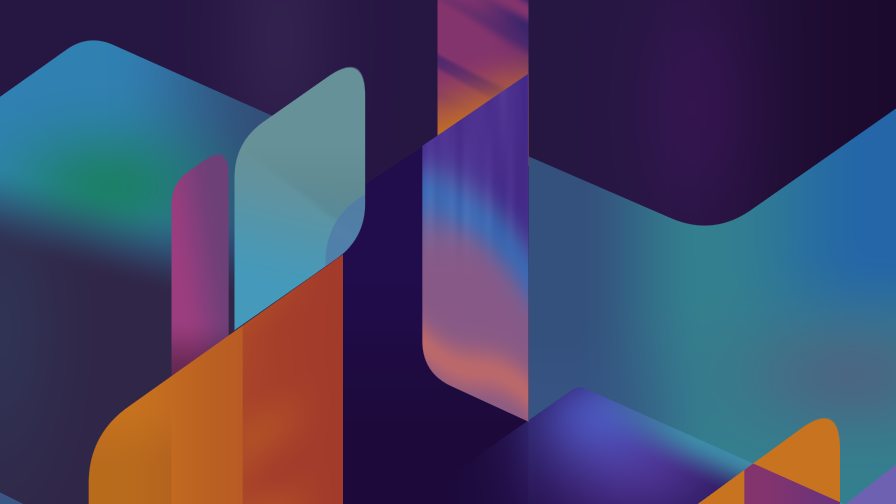
Give the GLSL for this background, as a WebGL 1 fragment shader.

```glsl
precision highp float;
// Overlapping slanted glass panels and folded ribbons glowing over a dark violet ground.
uniform vec2 u_resolution;

const float HEIGHT = 4.32;  // canvas height in design units
const float RISE = .7;      // slope of edges climbing to the right
const float FALL = -.446;   // slope of edges dropping to the right
const float FAR = 9.;       // bound placed off canvas

const vec3 NIGHT = vec3(.15, .085, .26);
const vec3 BLACKBERRY = vec3(.1, .03, .16);
const vec3 INDIGO = vec3(.13, .05, .3);
const vec3 DUSK = vec3(.19, .15, .28);
const vec3 AZURE = vec3(.19, .5, .7);
const vec3 EMERALD = vec3(.11, .5, .41);
const vec3 TEAL = vec3(.2, .5, .56);
const vec3 STEEL = vec3(.22, .34, .53);
const vec3 OCEAN = vec3(.14, .4, .66);
const vec3 MIST = vec3(.4, .57, .6);
const vec3 SKY = vec3(.27, .6, .73);
const vec3 PINK = vec3(.61, .24, .5);
const vec3 PLUM = vec3(.43, .25, .47);
const vec3 MAUVE = vec3(.53, .35, .53);
const vec3 CORAL = vec3(.77, .42, .4);
const vec3 VIOLET = vec3(.3, .19, .56);
const vec3 COBALT = vec3(.31, .37, .8);
const vec3 LILAC = vec3(.43, .38, .7);
const vec3 AMBER = vec3(.78, .45, .12);
const vec3 RUST = vec3(.64, .23, .17);

float hash(vec2 p) { return fract(sin(dot(p, vec2(127.1, 311.7))) * 43758.5); }

float noise(vec2 p) {
  vec2 i = floor(p), f = fract(p);
  f = f * f * (3. - 2. * f);
  return mix(mix(hash(i), hash(i + vec2(1, 0)), f.x),
             mix(hash(i + vec2(0, 1)), hash(i + vec2(1, 1)), f.x), f.y);
}

// Rounded intersection of two distances
float smax(float a, float b, float k) {
  float h = max(k - abs(a - b), 0.) / max(k, .001);
  return max(a, b) + h * h * k * .25;
}

// Signed distance to a sloped line, positive above it
float edge(vec2 p, float x, float y, float slope) {
  return (p.y - y - slope * (p.x - x)) / sqrt(1. + slope * slope);
}

// Upright panel; corners run clockwise from top left
float panel(vec2 p, float x0, float x1, float top, float bottom, vec4 corners) {
  float l = x0 - p.x, r = p.x - x1;
  return max(max(smax(l, top, corners.x), smax(top, r, corners.y)),
             max(smax(r, bottom, corners.z), smax(bottom, l, corners.w)));
}

float fill(float d) { return clamp(.5 - d * u_resolution.y / HEIGHT, 0., 1.); }

float glow(vec2 p, float x, float y, float w, float h) {
  vec2 q = (p - vec2(x, y)) / vec2(w, h);
  return exp(-dot(q, q));
}

void main() {
  vec2 p = gl_FragCoord.xy * HEIGHT / u_resolution.y;

  // Ground
  vec3 col = mix(NIGHT, BLACKBERRY, smoothstep(5.6, 7.6, p.x) * .8);
  col += .045 * glow(p, 2.4, 4., .5, 1.2);
  col.rb += .055 * glow(p, 6., 3.4, .5, 1.);

  // Left folded ribbon
  float ribbon = max(smax(edge(p, 0., 3.49, .71), edge(p, 2.35, 3.32, FALL), .2), p.x - 3.1);
  vec3 c = mix(AZURE, STEEL * .9, smoothstep(.9, 2.3, p.x));
  c = mix(c, EMERALD, glow(p, .95, 2.72, .85, .48));
  c = mix(DUSK, c, smoothstep(-.32, .42, p.y - 2.5 + .28 * min(p.x, 1.6)));
  c.gb += .05 * glow(p, 0., 1.5, .5, 1.2);
  col = mix(col, c, fill(ribbon));
  col = mix(col, STEEL, fill(edge(p, 0., .1, -.5)));

  // Indigo wall
  float wall = panel(p, 2.72, 4.53, edge(p, 3.13, 2.74, .66), -FAR, vec4(.3, 0, 0, 0));
  col = mix(col, mix(INDIGO, BLACKBERRY, smoothstep(2.2, .5, p.y) * .5), fill(wall));

  // Right ribbon with a rounded valley
  float valley = -smax(-edge(p, 4.53, 2.98, -.434), -edge(p, 7.68, 3.39, RISE), .34);
  c = mix(STEEL * .92, TEAL, smoothstep(4.9, 6.05, p.x));
  c = mix(c, OCEAN, smoothstep(6.1, 7.5, p.x) * smoothstep(1.1, 2.2, p.y));
  c = mix(c, vec3(.31, .38, .5), .8 * glow(p, 7.3, 1.1, .9, .5));
  c = mix(c, STEEL, .6 * smoothstep(1.8, .6, p.y) * smoothstep(6.3, 5., p.x));
  col = mix(col, c, fill(max(valley, 4.53 - p.x)));

  // Lower blue fold
  float foldTop = edge(p, 4.97, 1.01, FALL);
  float fold = smax(foldTop, edge(p, 4.52, .71, RISE), .06);
  c = mix(INDIGO * .85, VIOLET, glow(p, 5.5, .4, .9, .7));
  c = mix(c, COBALT, .8 * glow(p, 5.15, .75, .55, .42));
  c = mix(c, SKY * .9, smoothstep(-.35, 0., foldTop) * smoothstep(4.9, 6., p.x));
  col = mix(col, c, fill(fold) * smoothstep(3.7, 4.7, p.x));

  // Upper column with slanted streaks
  float streak = noise(vec2(p.x * .8 + 2., (p.y + .55 * p.x) * 7.));
  c = mix(AMBER, PINK * .85, smoothstep(3., 3.75, p.y - .35 * (p.x - 3.75)));
  c = mix(c, VIOLET * .75, smoothstep(.3, .8, streak) * smoothstep(3.3, 4.1, p.y));
  col = mix(col, c, fill(max(3.75 - p.x, p.x - 4.53)) * step(2.9, p.y));

  // Central iridescent panel
  float centre = panel(p, 3.62, 4.53, edge(p, 3.62, 3.07, .68), -edge(p, 4.52, .71, -.46), vec4(0, 0, 0, .25));
  float u = clamp((p.x - 3.62) / .91, 0., 1.);
  float sweep = p.y - 2.62 + .65 * u * u + .12 * (noise(p * vec2(3., 1.5)) - .5);
  float ember = p.y - 1.38 + .45 * u + .06 * sin(u * 6.);
  c = mix(MAUVE, VIOLET, smoothstep(-.35, .45, sweep));
  c = mix(c, OCEAN * 1.15, .7 * exp(-sweep * sweep * 14.));
  c += .07 * (noise(p * vec2(16., .8)) - .5) * smoothstep(1.9, 2.6, p.y);
  c = mix(c, CORAL, .85 * exp(-ember * ember * 28.));
  col = mix(col, c, fill(centre));

  // Pink strip
  float strip = panel(p, 1.47, 1.96, edge(p, 1.47, 2.75, RISE), -FAR, vec4(.15, .22, 0, 0));
  c = mix(PINK, PLUM, smoothstep(1.5, 1.95, p.x + .15 * (p.y - 2.)));
  col = mix(col, c * mix(.65, 1., smoothstep(1.1, 1.6, p.y)), fill(strip));

  // Pale glass pane, with the wall showing through its corner
  float pane = panel(p, 2.01, 3.13, edge(p, 2.15, 3.2, RISE), -edge(p, 2.01, 1.49, RISE), vec4(.25, .32, .25, 0));
  c = mix(SKY, MIST, smoothstep(1.9, 3.1, p.y + .25 * (p.x - 2.)));
  c *= 1. - .06 * smoothstep(-.04, .04, edge(p, 2.56, 2.68, -.78)) * smoothstep(3.2, 2.5, p.y);
  c = mix(c, vec3(.31, .48, .66), .8 * fill(wall + .07));
  col = mix(col, c, fill(pane));

  // Large amber panel with layered tints
  float amber = panel(p, .76, 2.94, edge(p, 2.94, 2.14, .71), -FAR, vec4(.34, 0, 0, 0));
  float flame = noise(vec2(p.x * 1.2, (p.y - .45 * p.x) * 2.5));
  c = mix(AMBER, mix(AMBER, RUST, .4), smoothstep(1., 2.1, p.x));
  c *= 1. - .07 * fill(p.x - 1.47) * smoothstep(.9, .3, p.y);
  c = mix(c, mix(RUST, AMBER, .5 * flame * smoothstep(2.9, 2.1, p.x)), fill(2.08 - p.x));
  col = mix(col, c, fill(amber));

  // Small amber corner, its magenta overlap and a lilac tip
  float corner = panel(p, 5., 7.2, edge(p, 5.98, 0., .73), -FAR, vec4(0, .34, 0, 0));
  float overlap = max(corner, smax(6.38 - p.x, foldTop, .1));
  col = mix(col, AMBER, fill(corner));
  col = mix(col, mix(PINK * .85, VIOLET, smoothstep(6.4, 7.3, p.x) * .5), fill(overlap));
  col = mix(col, LILAC, fill(max(edge(p, 7.25, 0., .79), 7.2 - p.x)));

  gl_FragColor = vec4(col, 1.);
}
```
